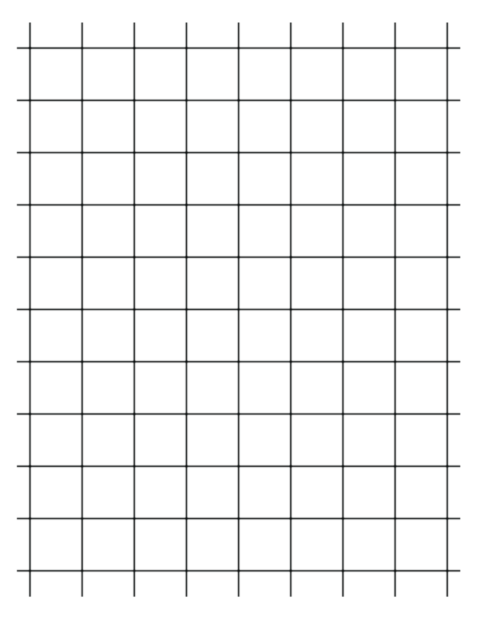
Reproduce this pattern procedurally as a Shadertoy shader.

```glsl
// Open square grid of thin dark lines on white paper, with overhanging ends.
// Each pixel finds its nearest column and row line, then shades a soft stroke
// profile; ink builds up at crossings and varies a little per segment.

#define LINE_COUNT vec2(9.0, 11.0)          // columns, rows
#define PITCH vec2(0.0815, 0.08168)         // spacing in canvas heights
#define FIRST_LINE vec2(-0.3266, 0.1081)    // leftmost column, lowest row
#define REACH_MIN vec2(-0.3470, 0.0677)     // left and lower stroke ends
#define REACH_MAX vec2(0.3457, 0.9648)      // right and upper stroke ends
#define STROKE_SIGMA 0.00113                // soft half width of a stroke
#define STROKE_DENSITY 0.75
#define DENSITY_VARIATION 0.08
#define NODE_RADIUS 0.0024
#define NODE_DENSITY 0.35
#define INK vec3(0.0, 0.014, 0.014)
#define PAPER vec3(1.0)

float hash(vec2 cell) {
    vec3 q = fract(vec3(cell.xyx) * 0.1031);
    q += dot(q, q.yzx + 33.33);
    return fract((q.x + q.y) * q.z);
}

// Soft stroke profile that keeps its total ink on small canvases.
float stroke(float dist, float pixel) {
    float sigma = max(STROKE_SIGMA, 0.5 * pixel);
    float t = dist / sigma;
    return STROKE_DENSITY * STROKE_SIGMA / sigma * exp(-0.5 * t * t);
}

// Smoothed coverage of the interval from lo to hi.
float span(float x, float lo, float hi, float pixel) {
    return smoothstep(lo - pixel, lo + pixel, x)
         * (1.0 - smoothstep(hi - pixel, hi + pixel, x));
}

void mainImage(out vec4 fragColor, in vec2 fragCoord) {
    float pixel = 1.0 / iResolution.y;
    vec2 p = vec2(fragCoord.x - 0.5 * iResolution.x, fragCoord.y) * pixel;

    // Nearest line on each axis, limited to the finite grid
    vec2 grid = (p - FIRST_LINE) / PITCH;
    vec2 line = clamp(floor(grid + 0.5), vec2(0.0), LINE_COUNT - 1.0);
    vec2 offset = p - FIRST_LINE - line * PITCH;

    // Slight density change between neighbouring segments
    vec2 segment = floor(grid) + 2.0;
    float columnTone = 1.0 + DENSITY_VARIATION * (hash(vec2(line.x, segment.y)) - 0.5);
    float rowTone = 1.0 + DENSITY_VARIATION * (hash(vec2(segment.x, line.y) + 40.0) - 0.5);

    // Strokes with overhanging ends
    float column = columnTone * stroke(offset.x, pixel)
                 * span(p.y, REACH_MIN.y, REACH_MAX.y, pixel);
    float row = rowTone * stroke(offset.y, pixel)
              * span(p.x, REACH_MIN.x, REACH_MAX.x, pixel);

    // Ink gathered at the crossings
    float node = NODE_DENSITY * (0.6 + 0.4 * hash(line + 80.0))
               * (1.0 - smoothstep(0.0, NODE_RADIUS + pixel, length(offset)));

    float ink = 1.0 - (1.0 - column) * (1.0 - row) * (1.0 - node);
    fragColor = vec4(mix(PAPER, INK, ink), 1.0);
}
```
